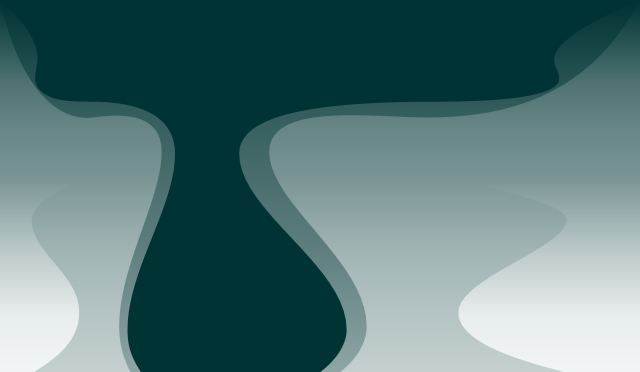
Write a Shadertoy shader that draws this background.

```glsl
const vec2 CANVAS = vec2(7.68, 4.48);   // design units, y runs downwards
const vec3 DEEP_TEAL = vec3(0.0, 0.2, 0.2);
const vec3 MIST = vec3(1.0);
const int CURVE_STEPS = 20;

// Outline traced by a pen; side flips at each edge crossed by a ray.
struct Outline {
    vec2 point;
    vec2 pen;
    float dist;
    float side;
};

Outline startOutline(vec2 point, vec2 pen) {
    return Outline(point, pen, 1e3, 1.0);
}

void moveTo(inout Outline o, vec2 target) {
    o.pen = target;
}

void lineTo(inout Outline o, vec2 target) {
    vec2 edge = target - o.pen;
    vec2 rel = o.point - o.pen;
    float along = clamp(dot(rel, edge) / dot(edge, edge), 0.0, 1.0);
    o.dist = min(o.dist, length(rel - along * edge));
    bool spans = (o.pen.y > o.point.y) != (target.y > o.point.y);
    if (spans && rel.x < edge.x * rel.y / edge.y) o.side = -o.side;
    o.pen = target;
}

void curveTo(inout Outline o, vec2 c1, vec2 c2, vec2 end) {
    vec2 start = o.pen;
    for (int i = 1; i <= CURVE_STEPS; i++) {
        float t = float(i) / float(CURVE_STEPS);
        float s = 1.0 - t;
        lineTo(o, s*s*s*start + 3.0*s*s*t*c1 + 3.0*s*t*t*c2 + t*t*t*end);
    }
}

float coverage(Outline o, float pixel) {
    return clamp(0.5 - o.side * o.dist / pixel, 0.0, 1.0);
}

// Piecewise linear gradient through four stops
float ramp(float y, vec4 stops, vec4 levels) {
    float level = levels.x;
    for (int i = 0; i < 3; i++) {
        float t = clamp((y - stops[i]) / (stops[i + 1] - stops[i]), 0.0, 1.0);
        level += (levels[i + 1] - levels[i]) * t;
    }
    return level;
}

// Dark column spreading into the top
float darkColumn(vec2 p, float pixel) {
    Outline o = startOutline(p, vec2(0.0));
    curveTo(o, vec2(0.28, 0.25), vec2(0.46, 0.50), vec2(0.45, 0.72));
    curveTo(o, vec2(0.44, 0.88), vec2(0.36, 1.00), vec2(0.52, 1.12));
    curveTo(o, vec2(0.66, 1.23), vec2(0.90, 1.22), vec2(1.10, 1.225));
    curveTo(o, vec2(1.72, 1.225), vec2(2.10, 1.42), vec2(2.10, 1.85));
    curveTo(o, vec2(2.10, 2.50), vec2(1.53, 3.25), vec2(1.53, 3.97));
    curveTo(o, vec2(1.53, 4.18), vec2(1.58, 4.35), vec2(1.78, 4.60));
    moveTo(o, vec2(3.65, 4.60));
    curveTo(o, vec2(3.95, 4.45), vec2(4.16, 4.20), vec2(4.16, 3.97));
    curveTo(o, vec2(4.16, 3.20), vec2(2.87, 2.55), vec2(2.87, 1.85));
    curveTo(o, vec2(2.87, 1.40), vec2(3.70, 1.225), vec2(5.20, 1.225));
    curveTo(o, vec2(5.90, 1.225), vec2(6.71, 1.18), vec2(6.71, 0.95));
    curveTo(o, vec2(6.71, 0.85), vec2(6.65, 0.82), vec2(6.65, 0.72));
    curveTo(o, vec2(6.65, 0.50), vec2(7.10, 0.25), vec2(7.68, 0.0));
    return coverage(o, pixel);
}

// Translucent rim around the column
float columnRim(vec2 p, float pixel) {
    Outline o = startOutline(p, vec2(0.0));
    curveTo(o, vec2(0.10, 0.50), vec2(0.42, 1.42), vec2(1.05, 1.42));
    curveTo(o, vec2(1.22, 1.41), vec2(1.94, 1.25), vec2(1.94, 1.83));
    curveTo(o, vec2(1.94, 2.40), vec2(1.43, 3.20), vec2(1.43, 3.93));
    curveTo(o, vec2(1.43, 4.18), vec2(1.50, 4.40), vec2(1.64, 4.60));
    moveTo(o, vec2(3.90, 4.60));
    curveTo(o, vec2(4.18, 4.45), vec2(4.40, 4.20), vec2(4.40, 3.93));
    curveTo(o, vec2(4.40, 3.15), vec2(3.23, 2.45), vec2(3.23, 1.83));
    curveTo(o, vec2(3.23, 1.30), vec2(4.20, 1.38), vec2(4.90, 1.41));
    curveTo(o, vec2(6.30, 1.47), vec2(7.15, 1.00), vec2(7.68, 0.0));
    return coverage(o, pixel);
}

// Wide soft wave that fades in below the middle
float lowerWave(vec2 p, float pixel) {
    Outline o = startOutline(p, vec2(1.10, 2.10));
    curveTo(o, vec2(0.90, 2.22), vec2(0.38, 2.40), vec2(0.38, 2.65));
    curveTo(o, vec2(0.38, 3.05), vec2(0.95, 3.30), vec2(0.95, 3.76));
    curveTo(o, vec2(0.95, 4.10), vec2(0.70, 4.33), vec2(0.20, 4.60));
    moveTo(o, vec2(5.40, 2.10));
    curveTo(o, vec2(6.00, 2.32), vec2(6.80, 2.45), vec2(6.80, 2.65));
    curveTo(o, vec2(6.80, 2.98), vec2(5.50, 3.35), vec2(5.50, 3.76));
    curveTo(o, vec2(5.50, 4.10), vec2(6.10, 4.35), vec2(7.30, 4.60));
    return coverage(o, pixel);
}

void mainImage(out vec4 fragColor, in vec2 fragCoord) {
    vec2 uv = fragCoord / iResolution.xy;
    vec2 p = vec2(uv.x, 1.0 - uv.y) * CANVAS;
    float pixel = CANVAS.y / iResolution.y;

    // Amount of mist in each layer
    vec4 lowStops = vec4(2.15, 3.0, 3.8, 4.48);
    float upper = ramp(p.y, vec4(0.0, 1.0, 1.5, 2.15), vec4(0.0, 0.31, 0.40, 0.48));
    float sides = upper + ramp(p.y, lowStops, vec4(0.0, 0.25, 0.43, 0.47));
    float wave = upper + ramp(p.y, lowStops, vec4(0.0, 0.15, 0.23, 0.29));
    float rim = ramp(p.y, vec4(0.0, 1.3, 3.0, 4.48), vec4(0.0, 0.20, 0.37, 0.56));

    float mist = mix(sides, wave, lowerWave(p, pixel));
    mist = mix(mist, rim, columnRim(p, pixel));
    mist *= 1.0 - darkColumn(p, pixel);
    fragColor = vec4(mix(DEEP_TEAL, MIST, mist), 1.0);
}
```
